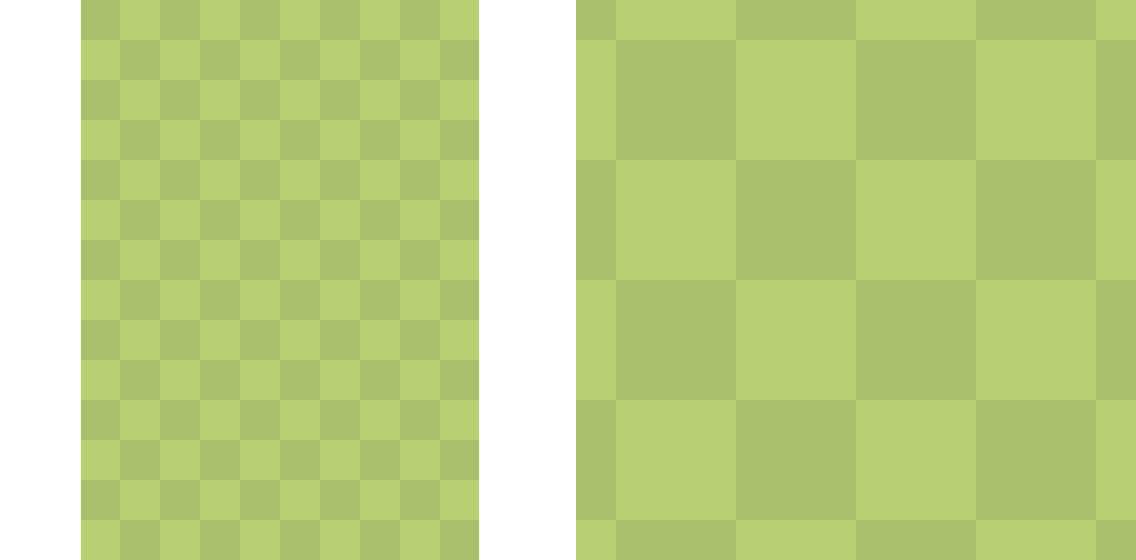
Left: the whole. Right: its middle third, enlarged.
Reproduce this pattern procedurally as a Shadertoy shader.

```glsl
const vec3 LIGHT_GREEN = vec3(0.72, 0.817, 0.452);
const vec3 DARK_GREEN = vec3(0.662, 0.75, 0.418);
const vec3 MARGIN_WHITE = vec3(1.0);

const float ROWS = 14.0;            // squares over the full height
const float COLUMNS = 10.0;         // squares across the panel
const float PANEL_HALF_WIDTH = 0.3555;

// Smoothed square wave: +1 on even cells, -1 on odd cells
vec2 alternate(vec2 cell, vec2 pixel) {
    vec2 edgeDistance = 0.5 - abs(mod(cell + 0.5, 2.0) - 1.0);
    return clamp(2.0 * edgeDistance / pixel, -1.0, 1.0);
}

// 1 on light squares, 0 on dark ones
float checker(vec2 cell, vec2 pixel) {
    vec2 wave = alternate(cell, pixel);
    return 0.5 + 0.5 * wave.x * wave.y;
}

// Coverage of a centred vertical band
float band(float x, float halfWidth, float pixel) {
    return clamp(0.5 + (halfWidth - abs(x)) / pixel, 0.0, 1.0);
}

void mainImage(out vec4 fragColor, in vec2 fragCoord) {
    vec2 pixel = 1.0 / iResolution.xy;
    vec2 uv = fragCoord * pixel;

    // Squares, counted from the lower left of the panel
    vec2 cell = vec2(uv.x - 0.5, uv.y) * ROWS + vec2(0.5 * COLUMNS, 0.0);
    vec3 squares = mix(DARK_GREEN, LIGHT_GREEN, checker(cell, pixel * ROWS));

    // Panel between plain side margins
    float panel = band(uv.x - 0.5, PANEL_HALF_WIDTH, pixel.x);
    fragColor = vec4(mix(MARGIN_WHITE, squares, panel), 1.0);
}
```
